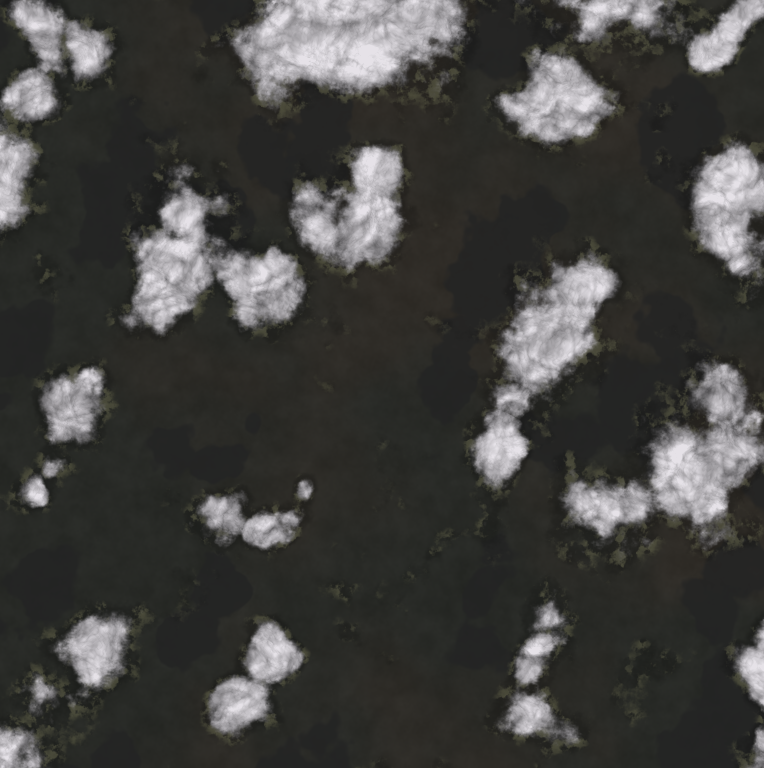
Write a Shadertoy shader that draws this texture.

```glsl
const vec2 TO_SUN = vec2(0.61, -0.79);
const mat2 OCTAVE_TURN = mat2(0.8, 0.6, -0.6, 0.8);

float hash(vec2 p) {
    return fract(sin(dot(p, vec2(127.1, 311.7))) * 43758.5453);
}

vec2 hash2(vec2 p) {
    return vec2(hash(p), hash(p + 37.3));
}

float valueNoise(vec2 p) {
    vec2 cell = floor(p);
    vec2 f = fract(p);
    f = f * f * f * (f * (f * 6.0 - 15.0) + 10.0);
    float low = mix(hash(cell), hash(cell + vec2(1, 0)), f.x);
    float high = mix(hash(cell + vec2(0, 1)), hash(cell + vec2(1, 1)), f.x);
    return mix(low, high, f.y);
}

float fbm(vec2 p, int octaves, float gain) {
    float sum = 0.0, total = 0.0, amp = 1.0;
    for (int i = 0; i < octaves; i++) {
        sum += amp * valueNoise(p);
        total += amp;
        amp *= gain;
        p = OCTAVE_TURN * p * 2.03 + 17.7;
    }
    return sum / total;
}

// Rounded bumps parted by narrow creases
float billow(vec2 p, int octaves, float gain) {
    float sum = 0.0, total = 0.0, amp = 1.0;
    for (int i = 0; i < octaves; i++) {
        sum += amp * abs(2.0 * valueNoise(p) - 1.0);
        total += amp;
        amp *= gain;
        p = OCTAVE_TURN * p * 2.03 + 9.1;
    }
    return sum / total;
}

// Chains of round lobes, one leaning chain per jittered cell
float cloudMass(vec2 p, float cellSize, float minSize, float maxSize) {
    vec2 home = floor(p / cellSize);
    float mass = -0.6;
    for (int y = -1; y <= 1; y++) {
        for (int x = -1; x <= 1; x++) {
            vec2 id = home + vec2(x, y);
            vec2 center = (id + 0.5 + 0.6 * (hash2(id + 5.2) - 0.5)) * cellSize;
            float size = mix(minSize, maxSize, hash(id + 11.9));
            float angle = mix(0.5, 1.5, hash(id + 23.4));
            vec2 axis = vec2(cos(angle), sin(angle));
            for (int k = 0; k < 4; k++) {
                vec2 seed = id * 4.0 + float(k) * 7.31;
                vec2 lobe = center + axis * (float(k) - 1.5) * 0.7 * size;
                lobe += (hash2(seed) - 0.5) * 0.9 * size;
                float radius = size * mix(0.6, 1.0, hash(seed + 3.7));
                mass = max(mass, 1.0 - length(p - lobe) / radius);
            }
        }
    }
    return mass;
}

float cloudDensity(vec2 p, int octaves) {
    vec2 bend = vec2(fbm(p * 8.0, 2, 0.5), fbm(p * 8.0 + 31.0, 2, 0.5)) - 0.5;
    float mass = cloudMass(p + 0.05 * bend, 0.27, 0.04, 0.093);
    return mass + 2.0 * (fbm(p * 14.0 + 3.0, octaves, 0.57) - 0.5);
}

vec3 groundColor(vec2 p) {
    float broad = fbm(p * 3.0 + 50.0, 4, 0.5);
    float detail = fbm(p * 38.0, 4, 0.65);
    vec3 soil = mix(vec3(0.155, 0.162, 0.148), vec3(0.185, 0.172, 0.152),
                    smoothstep(0.4, 0.7, broad));
    return soil + 0.045 * (detail - 0.5);
}

vec3 cloudColor(vec2 p, float density) {
    vec2 warped = p + 0.012 * vec2(valueNoise(p * 30.0), valueNoise(p * 30.0 + 8.0));
    float puff = billow(warped * 17.0, 5, 0.6);
    float sunward = billow((warped + 0.01 * TO_SUN) * 17.0, 5, 0.6);
    float shade = mix(0.40, 0.71, smoothstep(0.15, 0.78, density));
    shade += 0.42 * (puff - 0.31) + 0.5 * (puff - sunward);
    return clamp(shade, 0.22, 0.9) * vec3(1.0, 0.985, 1.01);
}

void mainImage(out vec4 fragColor, in vec2 fragCoord) {
    vec2 p = fragCoord / iResolution.y;
    float density = cloudDensity(p, 6);

    // Ground and cast shadows
    vec3 color = groundColor(p);
    float shadow = smoothstep(0.1, 0.32, cloudDensity(p + 0.11 * TO_SUN, 4));
    color = mix(color, vec3(0.136, 0.138, 0.138), 0.8 * shadow);

    // Dim rim and olive wisps around the clouds
    float rim = smoothstep(-0.25, 0.12, density);
    color *= 1.0 - 0.2 * rim;
    float wisp = smoothstep(0.48, 0.7, fbm(p * 62.0 + 4.0, 4, 0.6));
    color = mix(color, vec3(0.37, 0.37, 0.28), 0.65 * wisp * rim);

    // Cloud tops
    float cover = smoothstep(0.1, 0.46, density);
    color = mix(color, cloudColor(p, density), cover);
    fragColor = vec4(color, 1.0);
}
```
